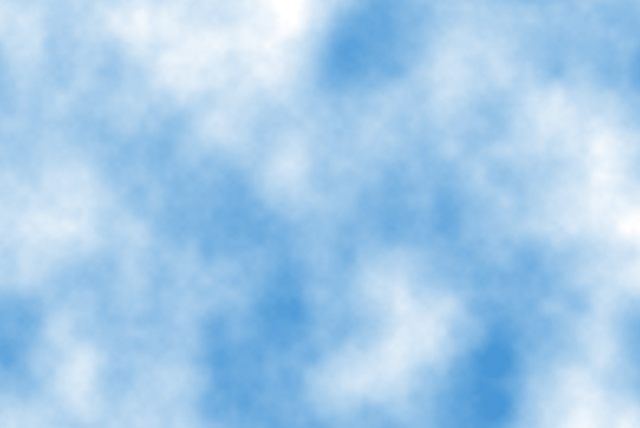
This texture is drawn by a WebGL 2 fragment shader. Its source:

```glsl
#version 300 es
precision highp float;

uniform vec2 u_resolution;
out vec4 fragColor;

const vec3 SKY_BLUE = vec3(0.29, 0.595, 0.842);
const vec3 CLOUD_WHITE = vec3(1.0, 1.0, 1.0);
const float CELLS_PER_HEIGHT = 4.1;  // coarsest noise cells along the height
const int OCTAVES = 6;
const float GAIN = 0.48;             // amplitude ratio between octaves
const float LACUNARITY = 2.0;        // frequency ratio between octaves
const float COVER = 0.46;            // mean amount of white
const float CONTRAST = 1.55;
const float DRIFT_ANGLE = 1.0;       // direction of the cloud banks, radians
const vec2 DRIFT_SCALE = vec2(0.85, 1.1);  // frequency along and across them
const vec2 SEED_OFFSET = vec2(63.6, 28.1);

mat2 rotation(float angle) {
    float c = cos(angle), s = sin(angle);
    return mat2(c, s, -s, c);
}

// Integer hash of a lattice point, 0 to 1
float hash(vec2 cell) {
    uvec2 q = uvec2(ivec2(cell)) * uvec2(1597334673u, 3812015801u);
    uint n = q.x ^ q.y;
    n = (n ^ (n >> 16)) * 2146121005u;
    n = (n ^ (n >> 15)) * 2221713035u;
    n ^= n >> 16;
    return float(n >> 8) / 16777216.0;
}

// Smoothly interpolated lattice values
float valueNoise(vec2 p) {
    vec2 cell = floor(p);
    vec2 f = fract(p);
    vec2 blend = f * f * (3.0 - 2.0 * f);
    float lower = mix(hash(cell), hash(cell + vec2(1.0, 0.0)), blend.x);
    float upper = mix(hash(cell + vec2(0.0, 1.0)), hash(cell + vec2(1.0)), blend.x);
    return mix(lower, upper, blend.y);
}

// Slanted broad banks, then finer upright octaves, normalised
float cloudDensity(vec2 p) {
    vec2 bank = DRIFT_SCALE * (rotation(-DRIFT_ANGLE) * p);
    float sum = valueNoise(bank + SEED_OFFSET);
    float amplitude = 1.0, total = 1.0;
    for (int i = 1; i < OCTAVES; i++) {
        p = LACUNARITY * p + SEED_OFFSET;
        amplitude *= GAIN;
        sum += amplitude * valueNoise(p);
        total += amplitude;
    }
    return sum / total;
}

void main() {
    vec2 uv = gl_FragCoord.xy / u_resolution.y;
    float density = cloudDensity(uv * CELLS_PER_HEIGHT);
    float white = clamp(COVER + CONTRAST * (density - 0.5), 0.0, 1.0);
    fragColor = vec4(mix(SKY_BLUE, CLOUD_WHITE, white), 1.0);
}
```
